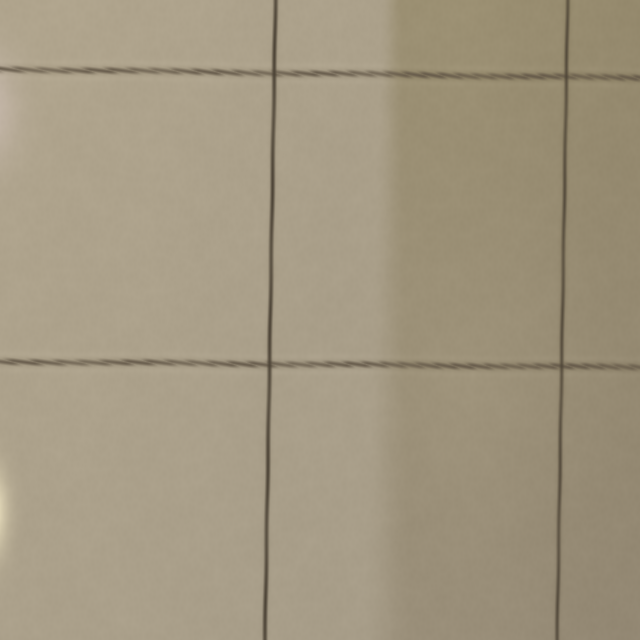
A WebGL 2 fragment shader for this pattern:

```glsl
#version 300 es
precision highp float;
uniform vec2 u_resolution;
out vec4 fragColor;

vec2 hash2(vec2 p) {
    p = vec2(dot(p, vec2(127.1, 311.7)), dot(p, vec2(269.5, 183.3)));
    return fract(sin(p) * 4375.85);
}

// Distance to the nearest scattered cell point
float cellular(vec2 p) {
    vec2 cell = floor(p), f = fract(p);
    float nearest = 2.0;
    for (int j = -1; j <= 1; j++)
        for (int i = -1; i <= 1; i++) {
            vec2 o = vec2(i, j);
            nearest = min(nearest, length(o + hash2(cell + o) - f));
        }
    return nearest;
}

float softLine(float d, float halfWidth) {
    float blur = 0.0022 + 0.5 / u_resolution.y;
    return 1.0 - smoothstep(halfWidth - blur, halfWidth + blur, abs(d));
}

// Slanted strands that overlap and fade into each other along a joint
float twistedJoint(float d, float x, float row) {
    float phase = x * (13.0 + 4.0 * x) + row * 0.37;
    float strength = 0.0;
    for (int i = 0; i < 2; i++) {
        float t = fract(phase + 0.5 * float(i));
        float fade = smoothstep(0.0, 0.3, t) * smoothstep(1.0, 0.7, t);
        float strand = softLine(d + (t - 0.5) * 0.0085, 0.0026);
        strength = max(strength, strand * fade);
    }
    return strength;
}

// Soft wall light: a broad shadow on the right and glare at the left edge
vec3 wallLight(vec2 p) {
    vec3 lit = mix(vec3(0.655, 0.615, 0.535), vec3(0.675, 0.632, 0.545), p.y);
    lit += vec3(0.015, 0.013, 0.008) * (1.0 - smoothstep(0.0, 0.6, p.x));
    vec3 shade = mix(vec3(0.602, 0.558, 0.475), vec3(0.610, 0.565, 0.450), p.y);
    shade -= vec3(0.025, 0.025, 0.022) * smoothstep(0.7, 1.0, p.x);
    shade += 0.015 * exp(-30.0 * dot(p - vec2(0.76, 0.42), p - vec2(0.76, 0.42)));
    float spread = mix(0.04, 0.018, p.y);
    float edge = 0.604 + 0.008 * p.y;
    vec3 color = mix(lit, shade, smoothstep(edge - spread, edge + spread, p.x));
    vec2 high = (p - vec2(-0.02, 0.83)) / vec2(0.045, 0.08);
    vec2 low = (p - vec2(-0.015, 0.20)) / vec2(0.025, 0.065);
    color += vec3(0.09, 0.08, 0.12) * exp(-dot(high, high));
    color += vec3(0.27, 0.27, 0.22) * exp(-dot(low, low));
    return color;
}

void main() {
    vec2 p = gl_FragCoord.xy / u_resolution;

    // Slightly leaning square grid
    vec2 grid = vec2(p.x - 0.414 - 0.0165 * p.y,
                     p.y - 0.435 + (0.009 + 0.011 * (p.y - 0.43)) * p.x);
    grid.y += 0.0008 * sin(p.x * 19.0);
    grid.x += 0.0004 * sin(p.y * 43.0);
    vec2 cell = grid / vec2(0.4565, 0.457);
    vec2 joint = floor(cell + 0.5);
    vec2 d = (cell - joint) * vec2(0.4565, 0.457);

    // Faint tone shift per tile, cloudy patches and fine grain
    vec3 color = wallLight(p);
    color += 0.006 * (hash2(floor(cell)).x - 0.5);
    color += 0.010 * (cellular(p * 38.0) - 0.45);
    color += 0.010 * (cellular(p * vec2(130.0, 90.0)) - 0.45);
    color += 0.003 * sin(p.x * 31.0 + 2.0 * sin(p.y * 17.0)) * sin(p.y * 27.0);

    // Pale rim and broad dark halo beside the joints
    color += 0.012 * exp(-pow((abs(d.y) - 0.012) / 0.005, 2.0));
    color -= 0.05 * exp(-pow(d.y / 0.007, 2.0));
    color -= 0.05 * exp(-pow(d.x / 0.005, 2.0));

    // Uneven horizontal joints, then crisp vertical joints
    float wear = 0.78 + 0.12 * sin(p.x * 37.0 + joint.y * 2.0);
    float across = twistedJoint(d.y, p.x, joint.y);
    across = max(across, 0.45 * softLine(d.y, 0.003));
    color = mix(color, vec3(0.39, 0.345, 0.285), across * wear);

    float down = softLine(d.x, 0.0027 - 0.0004 * joint.x);
    down *= 0.88 + 0.08 * sin(p.y * 29.0) - 0.12 * joint.x;
    color = mix(color, vec3(0.29, 0.255, 0.205), down);

    fragColor = vec4(color, 1.0);
}
```
